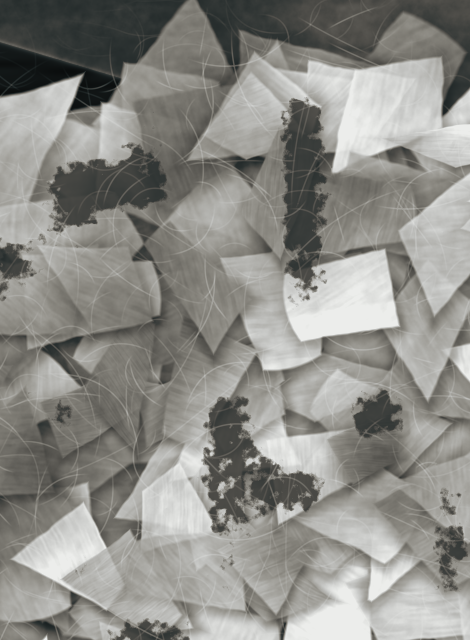
A Shadertoy shader for this texture:

```glsl
// A heap of torn, pale felt flakes with loose hairs, lying on a dark table.
// Jittered grids of random polygons are stacked back to front, each with a
// soft shadow, a tonal slope and a bright rim; curved fibres go on top.

const float TAU = 6.2831853;
const int LAYERS = 12;
const float BACK_SIZE = 0.27;      // flake cell size, deepest layer
const float FRONT_SIZE = 0.135;    // flake cell size, top layer
const float FLAKE_DARK = 0.47;
const float FLAKE_BRIGHT = 0.87;
const float SHADOW = 0.34;
const float RIM_LIGHT = 0.13;
const float EDGE_SOFT = 0.0012;
const float FIBRE_WIDTH = 0.0007;
const float FIBRE_TONE = 0.90;
const float TABLE_TONE = 0.075;
const vec2 SHADOW_DIR = vec2(0.6, -0.8);
const vec3 TABLE_TINT = vec3(0.82, 1.03, 1.04);
const vec3 WARM_TINT = vec3(1.02, 1.0, 0.94);
const vec3 PALE_TINT = vec3(0.995, 1.0, 0.99);

vec4 hash4(vec2 p) {
    vec4 q = fract(p.xyxy * vec4(0.1031, 0.1030, 0.0973, 0.1099));
    q += dot(q, q.wzxy + 33.33);
    return fract((q.xxyz + q.yzzw) * q.zywx);
}

float noise(vec2 p) {
    vec2 i = floor(p), f = fract(p);
    f = f * f * (3.0 - 2.0 * f);
    return mix(mix(hash4(i).x, hash4(i + vec2(1, 0)).x, f.x),
               mix(hash4(i + vec2(0, 1)).x, hash4(i + vec2(1, 1)).x, f.x), f.y);
}

float fbm(vec2 p) {
    float sum = 0.0, amp = 0.5;
    for (int i = 0; i < 4; i++) {
        sum += amp * noise(p);
        p = mat2(1.6, 1.2, -1.2, 1.6) * p + 7.3;
        amp *= 0.5;
    }
    return sum / 0.9375;
}

vec2 turn(vec2 p, float a) {
    float c = cos(a), s = sin(a);
    return vec2(c * p.x + s * p.y, c * p.y - s * p.x);
}

// Height of the heap's skyline: low shoulders, a peak right of the middle
float heapTop(float x) {
    return 0.825 + 0.08 * smoothstep(0.10, 0.22, x)
         + 0.075 * smoothstep(0.34, 0.53, x) - 0.145 * smoothstep(0.57, 0.67, x);
}

// Signed distance to an irregular three or four sided flake
float flakeShape(vec2 q, vec4 h) {
    int sides = h.x < 0.35 ? 3 : 4;
    float d = -1.0;
    for (int i = 0; i < sides; i++) {
        float k = float(i);
        float a = TAU / float(sides) * (k + 0.6 * fract(h.z * 7.3 + k * 0.618));
        float r = mix(0.32, 0.56, fract(h.w * 5.1 + k * 0.37));
        d = max(d, dot(q, vec2(cos(a), sin(a))) - r);
    }
    return d;
}

// Lay one grid of flakes over the tone below
float flakeLayer(float tone, vec2 p, vec2 warp, float depth, float seed) {
    float size = mix(BACK_SIZE, FRONT_SIZE, depth);
    float aa = (EDGE_SOFT * (2.5 - 1.5 * depth) + 1.0 / iResolution.y) / size;
    vec2 g = p / size + seed * vec2(0.37, 0.61);
    vec2 cell = floor(g);
    for (int j = -1; j <= 1; j++)
    for (int i = -1; i <= 1; i++) {
        vec2 id = cell + vec2(i, j);
        vec4 h = hash4(id + seed * 37.0);
        vec4 k = hash4(id + seed * 53.0 + 91.7);
        vec2 centre = id + 0.5 + 0.5 * (h.xy - 0.5);
        vec2 place = (centre - seed * vec2(0.37, 0.61)) * size;
        if (k.x > mix(0.95, 0.42, depth)
            || place.y > heapTop(place.x) - 0.28 * size) continue;
        vec2 local = g - centre;
        vec2 q = turn(local + warp, TAU * h.z) * vec2(1.0, 1.0 + 1.2 * k.y * k.y);
        float d = max(flakeShape(q, h.wzyx), length(local) - 0.95);
        if (d > 0.26) continue;
        float side = 0.55 + 0.45 * dot(normalize(local + 0.001), SHADOW_DIR);
        float shade = 1.0 - smoothstep(0.0, 0.25, d);
        tone *= 1.0 - SHADOW * side * shade * shade;
        // Sloping tone, a faint crease, felt grain and a lit torn rim
        float flake = mix(FLAKE_DARK, FLAKE_BRIGHT, k.z) + 0.22 * (k.w - 0.5) * q.x / 0.4;
        flake += 0.05 * smoothstep(-0.03, 0.03, q.y + 0.4 * q.x + h.x - 0.5) - 0.025;
        flake += 0.07 * (noise(q * vec2(5.0, 32.0) + id * 9.0) - 0.5);
        flake += RIM_LIGHT * (1.2 - side) * h.w * exp(-abs(d) * size / 0.004);
        float cover = 1.0 - smoothstep(-aa, aa, d);
        tone = mix(tone, flake, cover * mix(0.72, 0.96, h.y));
    }
    return tone;
}

// Short bowed hairs, two per cell
float fibres(vec2 p, float scale, float seed) {
    vec2 g = p * scale, cell = floor(g);
    float w = FIBRE_WIDTH * scale, aa = scale / iResolution.y, sum = 0.0;
    for (int n = 0; n < 18; n++) {
        vec2 id = cell + vec2(n % 3 - 1, (n / 3) % 3 - 1);
        vec4 h = hash4(id + seed + float(n / 9) * 17.0);
        vec2 q = turn(g - id - h.xy, TAU * h.z);
        float bend = 2.2 * (h.w - 0.5), reach = 0.3 + 0.42 * fract(h.w * 13.0);
        float d = abs(q.y - bend * q.x * q.x) / sqrt(1.0 + 4.0 * bend * bend * q.x * q.x);
        float line = 1.0 - smoothstep(max(w - aa, 0.0), w + aa, d);
        sum += line * (1.0 - smoothstep(0.5 * reach, reach, abs(q.x))) * (0.3 + 0.7 * h.x);
    }
    return min(sum, 1.0);
}

void mainImage(out vec4 fragColor, in vec2 fragCoord) {
    vec2 p = fragCoord / iResolution.y;
    float cloud = fbm(p * 3.2 + 4.0);
    float grain = fbm(p * 75.0);
    vec2 warp = 0.07 * (vec2(fbm(p * 16.0), fbm(p * 16.0 + 31.0)) - 0.5);

    // Table, and a corner of clear film at the upper left
    float tone = TABLE_TONE + 0.05 * (noise(p * vec2(9.0, 90.0)) - 0.5);
    float film = p.y + 0.3 * p.x - 0.935;
    tone += 0.16 * smoothstep(-0.002, 0.002, film) * (0.6 + 0.8 * cloud);
    tone += 0.22 * exp(-abs(film) / 0.003);

    // Heap body, then flakes from the deepest to the topmost
    float above = p.y - heapTop(p.x) + 0.06 * (cloud - 0.5);
    float body = 1.0 - smoothstep(-0.07, -0.035, above);
    tone = mix(tone, 0.46 + 0.2 * (cloud - 0.5), body);
    for (int l = 0; l < LAYERS; l++) {
        tone = flakeLayer(tone, p, warp, float(l) / float(LAYERS - 1), float(l) + 3.0);
    }

    // Broad hollows, felt mottling and a few ragged dark gaps
    float lit = smoothstep(0.15, 0.25, tone);
    tone *= mix(1.0, mix(0.80, 1.17, smoothstep(0.25, 0.75, cloud)), lit);
    tone += 0.09 * (grain - 0.5) * lit;
    float gap = smoothstep(0.83, 0.90, noise(p * 8.5 + 2.0) + 0.25 * (grain - 0.5));
    tone = mix(tone, 0.16, 0.8 * gap * body);

    // Loose hairs, thinning out above the skyline
    float hair = 0.30 * fibres(p, 5.0, 11.0) + 0.30 * fibres(p, 9.0, 47.0)
               + 0.25 * fibres(p, 15.0, 83.0);
    hair *= exp(-max(above, 0.0) * 20.0);
    tone = mix(tone, FIBRE_TONE, min(hair, 0.6));

    tone = clamp(tone, 0.03, 0.93);
    vec3 tint = mix(WARM_TINT, PALE_TINT, smoothstep(0.45, 0.82, tone));
    tint = mix(TABLE_TINT, tint, smoothstep(0.10, 0.32, tone));
    fragColor = vec4(tone * tint, 1.0);
}
```
